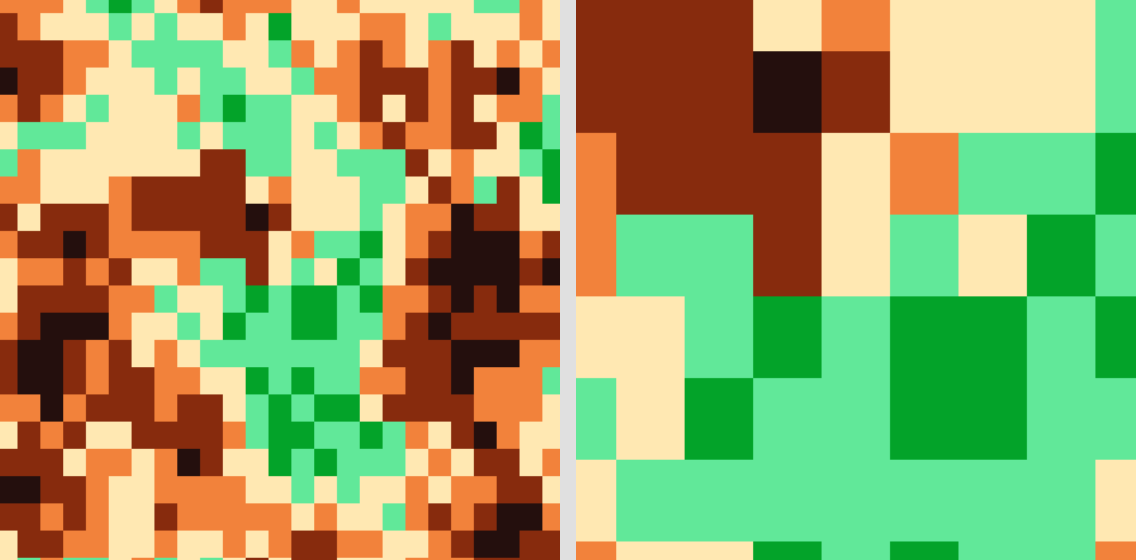
Left: the whole. Right: its middle third, enlarged.
Reproduce this texture procedurally as a Shadertoy shader.

```glsl
// Blocky six-colour camouflage: winding dark bands, cream ground and green patches.

const float TAU = 6.2831853;
const vec2 GRID = vec2(24.54, 20.56);       // cells across and up the canvas
const vec2 GRID_SHIFT = vec2(0.233, 0.92);  // part of a cell cut off at the borders

const vec3 BLACK  = vec3(0.14, 0.06, 0.05);
const vec3 BROWN  = vec3(0.53, 0.17, 0.05);
const vec3 ORANGE = vec3(0.95, 0.51, 0.23);
const vec3 CREAM  = vec3(1.00, 0.91, 0.70);
const vec3 MINT   = vec3(0.38, 0.91, 0.60);
const vec3 GREEN  = vec3(0.01, 0.64, 0.16);

float hash(vec2 p, float seed) {
    vec3 q = fract(vec3(p.xyx + seed * 17.31) * 0.1031);
    q += dot(q, q.yzx + 33.33);
    return fract((q.x + q.y) * q.z);
}

// Bell-shaped random value with unit deviation, one per cell
float grain(vec2 cell) {
    return 2.0 * (hash(cell, 1.0) + hash(cell, 2.0) + hash(cell, 3.0) - 1.5);
}

// Plane waves in spread directions add up to smooth, winding patches
float patches(vec2 uv, int waves) {
    float sum = 0.0;
    for (int i = 0; i < waves; i++) {
        float k = float(i);
        float angle = 0.5 + k * 1.9416;
        float frequency = mix(1.6, 3.7, k / float(waves - 1));
        vec2 direction = vec2(cos(angle), sin(angle));
        sum += cos(TAU * frequency * dot(uv, direction) + k * k * 1.7);
    }
    return sum * sqrt(2.0 / float(waves));
}

// Broad vertical swell: light in the middle, dark to either side
float swell(float x, float centre, float frequency) {
    return 1.41 * cos(TAU * frequency * (x - centre)) + 0.29;
}

// Levels run from dark bands through the ground to the green patches
vec3 palette(float level) {
    if (level < -1.476) return BLACK;
    if (level < -0.613) return BROWN;
    if (level < -0.050) return ORANGE;
    if (level <  0.806) return CREAM;
    if (level <  1.645) return MINT;
    return GREEN;
}

vec3 cellColor(vec2 cell) {
    vec2 uv = (cell + 0.5 - GRID_SHIFT) / GRID;
    float level = 0.75 * patches(uv, 8)
                + 0.45 * swell(uv.x, 0.53, 1.45)
                + 0.48 * grain(cell);
    return palette(level);
}

void mainImage(out vec4 fragColor, in vec2 fragCoord) {
    vec2 p = fragCoord / iResolution.xy * GRID + GRID_SHIFT - 0.5;
    vec2 cell = floor(p);

    // Blend neighbouring cells only within a thin line along their edges
    vec2 edgeWidth = 1.3 * GRID / iResolution.xy;
    vec2 w = clamp((fract(p) - 0.5) / edgeWidth + 0.5, 0.0, 1.0);

    vec3 lower = mix(cellColor(cell), cellColor(cell + vec2(1, 0)), w.x);
    vec3 upper = mix(cellColor(cell + vec2(0, 1)), cellColor(cell + vec2(1, 1)), w.x);
    fragColor = vec4(mix(lower, upper, w.y), 1.0);
}
```
